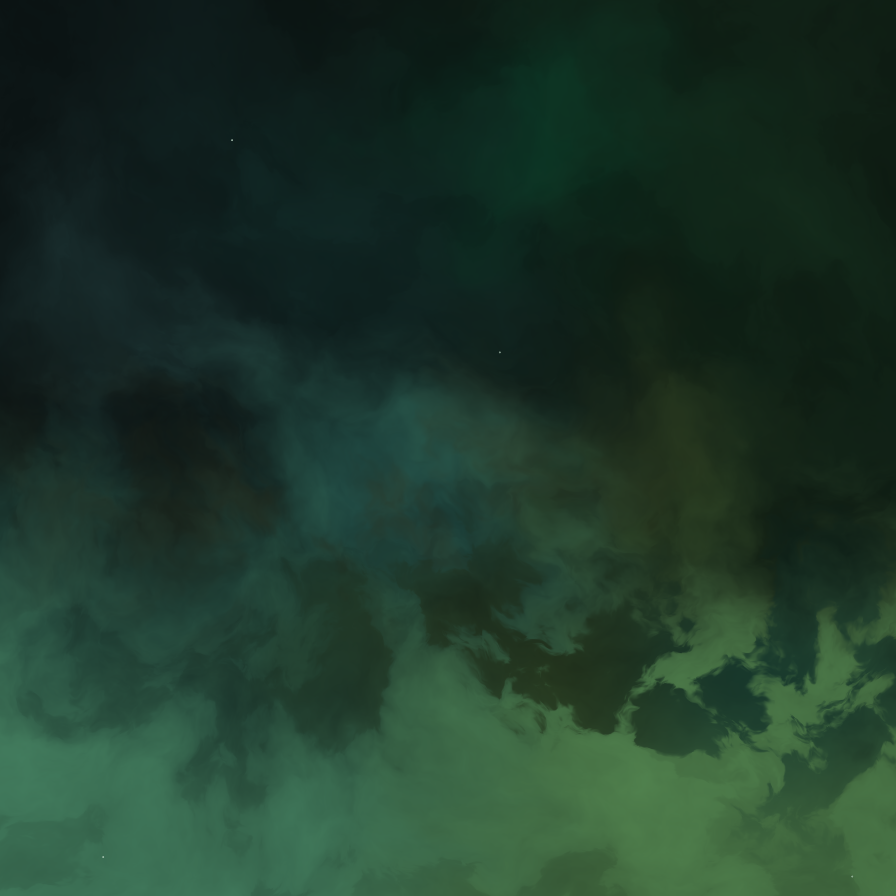
This texture is drawn by a WebGL 2 fragment shader. Its source:

```glsl
#version 300 es
precision highp float;
// Smoky green nebula: a bright haze low down fades into near-black cloud above.
// Soft cellular noise, layered and curled at two sizes, shapes the fade, the
// tinted veils and the small crisp wisps; a few pinpoint stars lie on top.

#define OCTAVES 6
#define ROUGHNESS 0.56     // strength of each finer layer
#define CLOUD_SCALE 3.4    // size of the main billows
#define WARP 0.08          // how far the billows are curled
#define FINE_WARP 0.017    // how far the small puffs are curled
#define SWELL 0.09         // how far clouds push the fade up and down
#define PUFF_SWELL 0.045   // the same for small puffs
#define PUFF_SCALE 11.0    // size of the small puffs and wisps
#define GRAIN 0.11         // brightness variation of the puffs
#define WISP_DEPTH 0.85    // opacity of the dark wisps
#define STAR_COUNT 4
#define STAR_RADIUS 0.0005

uniform vec2 u_resolution;
out vec4 fragColor;

vec3 hash3(vec2 cell) {
    vec3 h = fract(cell.xyx * vec3(0.1031, 0.1030, 0.0973));
    h += dot(h, h.yxz + 33.33);
    return fract((h.xxy + h.yzz) * h.zyx);
}

// Cellular noise: blends the random values of nearby feature points.
float softCells(vec2 p) {
    vec2 base = floor(p), local = p - base;
    float sum = 0.0, total = 0.0;
    for (int y = -1; y <= 1; y++) {
        for (int x = -1; x <= 1; x++) {
            vec2 offset = vec2(x, y);
            vec3 rnd = hash3(base + offset + 80.0);
            vec2 d = offset + 0.2 + 0.6 * rnd.xy - local;
            float w = max(1.44 - dot(d, d), 0.0);
            w *= w * w;
            sum += w * rnd.z;
            total += w;
        }
    }
    return sum / total;
}

// Layered cells, centred on zero, roughly -1 to 1.
float cloud(vec2 p) {
    float sum = 0.0, amp = 0.5;
    mat2 turn = mat2(1.6, 1.2, -1.2, 1.6);
    for (int i = 0; i < OCTAVES; i++) {
        sum += amp * (softCells(p) - 0.5);
        p = turn * p + 5.3;
        amp *= ROUGHNESS;
    }
    return sum * 4.0;
}

// Soft round mask for a tinted veil.
float veil(vec2 p, vec2 centre, vec2 size) {
    vec2 d = (p - centre) / size;
    return exp(-dot(d, d));
}

void main() {
    vec2 uv = gl_FragCoord.xy / u_resolution;

    // Curled coordinates, large billows and small puffs
    vec2 curl = vec2(cloud(uv * 3.1 + 3.0), cloud(uv * 3.1 + 17.0));
    vec2 q = uv + WARP * curl;
    vec2 fineCurl = vec2(cloud(q * 9.0 + 23.0), cloud(q * 9.0 + 47.0));
    vec2 fine = uv + 0.4 * WARP * curl + FINE_WARP * fineCurl;
    float density = cloud(q * CLOUD_SCALE + 9.0);
    float puff = cloud(fine * PUFF_SCALE + 71.0);
    float tint = cloud(q * 2.3 + 31.0);
    float height = uv.y + SWELL * density + PUFF_SWELL * puff;
    float side = smoothstep(0.25, 0.75, uv.x + 0.14 * tint);

    // Vertical fade, steeper on the right: haze, middle cloud, darkness
    vec3 haze = mix(vec3(0.24, 0.45, 0.34), vec3(0.28, 0.45, 0.27), side);
    vec3 middle = mix(vec3(0.13, 0.27, 0.23), vec3(0.17, 0.26, 0.16), side);
    vec3 dark = mix(vec3(0.045, 0.08, 0.08), vec3(0.06, 0.12, 0.08), side);
    vec3 color = mix(haze, middle, smoothstep(mix(0.14, 0.21, side), mix(0.42, 0.38, side), height));
    color = mix(color, dark, smoothstep(mix(0.35, 0.31, side), mix(0.65, 0.47, side), height));

    // Tinted veils, their outlines bent by both curls
    vec2 v = uv + 0.09 * curl + 0.03 * fineCurl;
    color = mix(color, vec3(0.04, 0.23, 0.15), 0.85 * veil(v, vec2(0.63, 0.84), vec2(0.15, 0.14)));
    color = mix(color, vec3(0.07, 0.17, 0.16), 0.75 * veil(v, vec2(0.40, 0.76), vec2(0.18, 0.18)));
    color = mix(color, vec3(0.07, 0.16, 0.10), 0.70 * veil(v, vec2(0.86, 0.76), vec2(0.18, 0.13)));
    color = mix(color, vec3(0.11, 0.20, 0.20), 0.75 * veil(v, vec2(0.12, 0.57), vec2(0.15, 0.12)));
    color = mix(color, vec3(0.10, 0.25, 0.24), 0.75 * veil(v, vec2(0.46, 0.39), vec2(0.15, 0.12)));
    color = mix(color, vec3(0.16, 0.23, 0.12), 0.80 * veil(v, vec2(0.69, 0.51), vec2(0.11, 0.09)));
    color = mix(color, vec3(0.14, 0.26, 0.19), 0.85 * veil(v, vec2(0.36, 0.21), vec2(0.15, 0.11)));

    // Faint rust in the middle cloud
    float rust = smoothstep(0.1, 0.7, cloud(q * 5.0 + 53.0)) * veil(uv, vec2(0.35, 0.45), vec2(0.4, 0.13));
    color = mix(color, vec3(0.15, 0.16, 0.10), 0.5 * rust);

    // Small crisp wisps, dense at the lower right edge, faint elsewhere
    float band = veil(uv + 0.05 * curl, vec2(0.76, 0.27), vec2(0.24, 0.09));
    float wisp = smoothstep(0.0, 0.28, puff + 0.35 * density - 0.45 * (1.0 - band)) * sqrt(band);
    vec3 wispColor = mix(vec3(0.13, 0.18, 0.09), vec3(0.07, 0.20, 0.17), smoothstep(0.6, 0.85, uv.x));
    color = mix(color, wispColor, WISP_DEPTH * wisp);
    color *= 1.0 - 0.5 * GRAIN * smoothstep(0.1, 0.35, puff) - GRAIN * (0.6 * puff + 0.8 * density);

    // Pinpoint stars
    float pixel = 1.0 / u_resolution.y;
    for (int i = 0; i < STAR_COUNT; i++) {
        vec3 star = hash3(vec2(float(i) * 7.0 + 3.0, 41.0));
        float spot = 1.0 - smoothstep(STAR_RADIUS, STAR_RADIUS + pixel, distance(uv, star.xy));
        color = mix(color, vec3(0.75, 0.85, 0.78), spot * (0.4 + 0.5 * star.z));
    }
    fragColor = vec4(color, 1.0);
}
```
